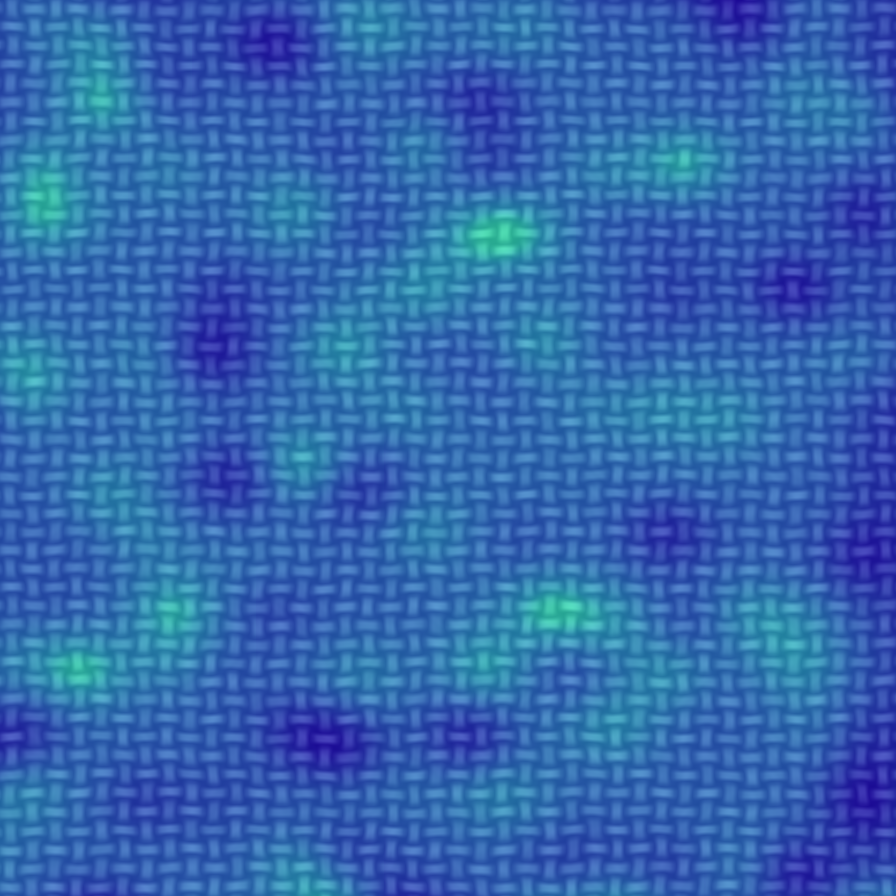
Reproduce this texture procedurally as a WebGL 2 fragment shader.

```glsl
#version 300 es
precision highp float;
// Plain-weave cloth: 40 upright warp threads cross 48 level weft threads,
// each rising and sinking in a checkerboard of sine waves.
// Soft cellular dye blots shift the blue towards violet or teal.

uniform vec2 u_resolution;
out vec4 fragColor;

const float PI = 3.14159265;
const vec2 THREADS = vec2(40.0, 48.0);
const float BLOT_CELLS = 14.0;

const vec3 VIOLET = vec3(0.17, 0.11, 0.64);
const vec3 BLUE = vec3(0.20, 0.38, 0.69);
const vec3 TEAL = vec3(0.19, 0.63, 0.68);
const vec3 GREEN = vec3(0.22, 0.75, 0.62);
const vec3 THREAD_LIGHT = vec3(0.16, 0.20, 0.14);

float hash(vec2 p) {
    vec3 q = fract(p.xyx * vec3(0.1031, 0.1030, 0.0973));
    q += dot(q, q.yzx + 33.33);
    return fract((q.x + q.y) * q.z);
}

// Sum of soft blots, one per cell, with a few strong and many faint
float dyeBlots(vec2 p) {
    vec2 cell = floor(p);
    float sum = 0.0;
    for (int y = -1; y <= 1; y++) {
        for (int x = -1; x <= 1; x++) {
            vec2 id = cell + vec2(x, y);
            vec2 jitter = 0.5 * vec2(hash(id + 7.0), hash(id + 31.0)) - 0.25;
            vec2 d = (p - id - 0.5 - jitter) * vec2(0.9, 1.1);
            float strength = 2.0 * hash(id + 53.0) - 1.0;
            sum += strength * strength * strength * exp(-2.2 * dot(d, d));
        }
    }
    return sum;
}

// Slow variation from layered sines
float broadDrift(vec2 uv) {
    return 0.5 * sin(9.0 * uv.x + 3.0 * sin(5.0 * uv.y))
         + 0.5 * sin(13.0 * uv.y - 2.0 * sin(7.0 * uv.x));
}

vec3 dyeColor(float tone) {
    vec3 color = mix(BLUE, VIOLET, clamp(-tone, 0.0, 1.0));
    color = mix(color, TEAL, clamp(tone, 0.0, 1.0));
    return mix(color, GREEN, smoothstep(0.7, 1.2, tone));
}

// Brightness of one thread: broad body with a thin bright crest
float threadLight(float across, float lift, float halfWidth, float vary) {
    float body = 1.0 - smoothstep(0.08, halfWidth, abs(across));
    float rise = smoothstep(-1.0, 0.65, lift);
    float crest = body * max(lift, 0.0) * (0.5 + vary);
    return body * (0.6 * rise + 0.36 * crest);
}

// Higher of the two threads at a point in thread units
float weave(vec2 p) {
    vec2 id = floor(p);
    vec2 f = fract(p) - 0.5;
    float weftOver = 1.0 - 2.0 * mod(id.x + id.y, 2.0);
    vec2 lift = weftOver * cos(PI * f) * vec2(1.0, -1.0);
    float vary = hash(id + 101.0);
    float warpWidth = mix(0.38, 0.49, hash(vec2(id.x, 3.0)));
    float weftWidth = mix(0.36, 0.48, hash(vec2(5.0, id.y)));
    float weft = threadLight(f.y, lift.x, weftWidth, vary);
    float warp = threadLight(f.x, lift.y, warpWidth, vary);
    return max(weft * 1.1, warp * 0.92);
}

void main() {
    vec2 uv = gl_FragCoord.xy / u_resolution;

    // Threads wander slightly from their straight lines
    vec2 wander = 0.07 * sin(vec2(17.0, 13.0) * uv.yx + 4.0 * sin(6.0 * uv))
                + 0.04 * sin(vec2(71.0, 83.0) * uv.yx + 11.0 * uv);
    float light = weave(uv * THREADS + wander);

    // Dye tone, deeper along the right side
    float tone = 0.92 * dyeBlots(uv * BLOT_CELLS) + 0.08 * broadDrift(uv);
    tone -= 0.42 * smoothstep(0.9, 1.0, uv.x);
    tone += 0.06 * exp(-9.0 * dot(uv - 0.5, uv - 0.5));

    // Fine fibre streaks along both directions
    float fibre = sin(310.0 * uv.x + 5.0 * sin(40.0 * uv.y))
                * sin(290.0 * uv.y + 5.0 * sin(37.0 * uv.x));
    vec3 color = dyeColor(tone) + THREAD_LIGHT * (light - 0.39);
    fragColor = vec4(clamp(color + 0.008 * fibre, 0.0, 1.0), 1.0);
}
```
